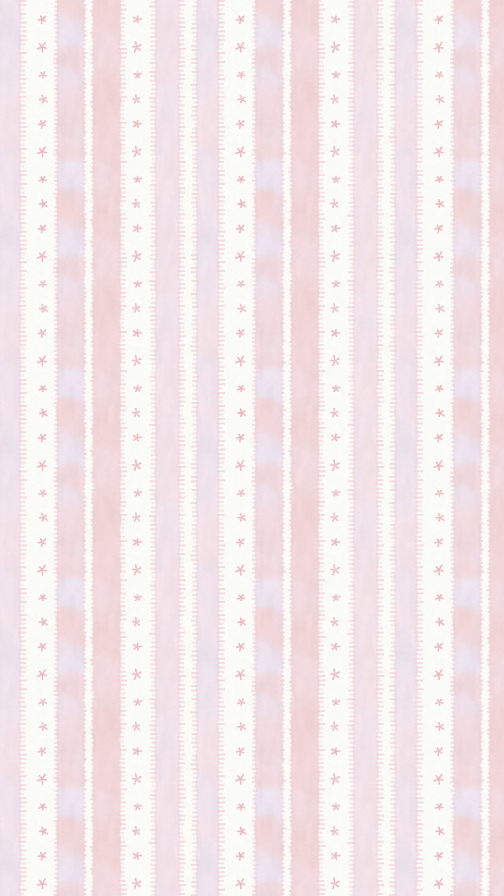
Reproduce this pattern procedurally as a WebGL 2 fragment shader.

```glsl
#version 300 es
precision highp float;
// Watercolor stripes in blush and lavender, with stitched edges and columns of small stars.

uniform vec2 u_resolution;
out vec4 outColor;

// Lengths below are in tiles; one tile is TILE_WIDTH of the canvas width.
const float TILE_WIDTH = 0.3935;
const float ROW = 0.1318;            // spacing of star rows
const float FIRST_STAR = 0.2376;     // first large star, from the top
const float WASH_HEIGHT = 8.0 * ROW; // vertical repeat of the paint
const float STITCH = ROW / 6.0;
const float STITCH_WIDTH = 0.0048;
const float SPOKE_WIDTH = 0.0042;
const float TAU = 6.2831853;

const vec3 PAPER = vec3(0.982, 0.984, 0.968);
const vec3 BLUSH = vec3(0.945, 0.838, 0.845);
const vec3 MAUVE = vec3(0.951, 0.888, 0.910);
const vec3 LAVENDER = vec3(0.925, 0.890, 0.932);
const vec3 THREAD = vec3(0.945, 0.815, 0.835);
const vec3 STAR = vec3(0.925, 0.690, 0.725);

// Each band: centre, half width, left stitch length, right stitch length.
const vec4 BANDS[4] = vec4[4](
    vec4(0.047, 0.059, 0.022, 0.026),
    vec4(0.356, 0.071, 0.012, 0.009),
    vec4(0.538, 0.071, 0.008, 0.026),
    vec4(0.844, 0.064, 0.024, 0.024));

float hash(vec2 p) {
    vec3 q = fract(vec3(p.xyx) * vec3(0.1031, 0.1030, 0.0973));
    q += dot(q, q.yzx + 33.33);
    return fract((q.x + q.y) * q.z);
}

// Soft cellular noise that wraps every `period` cells: blurred random blots.
float blots(vec2 p, vec2 period) {
    vec2 cell = floor(p);
    float total = 0.0, weight = 0.0;
    for (int j = -1; j <= 1; j++)
    for (int i = -1; i <= 1; i++) {
        vec2 c = cell + vec2(i, j);
        vec2 id = mod(c, period);
        vec2 site = c + vec2(hash(id + 3.1), hash(id + 17.7));
        float w = exp(-5.0 * dot(p - site, p - site));
        total += w * hash(id + 41.3);
        weight += w;
    }
    return total / max(weight, 1e-5);
}

float wrapOffset(float x) { return fract(x + 0.5) - 0.5; }

// Coverage of a five-spoked star with a slightly irregular outline.
float starMask(vec2 p, float radius, float turn, float px) {
    float sector = TAU / 5.0;
    float angle = atan(p.y, p.x) + turn;
    float spoke = floor(angle / sector + 0.5);
    float a = angle - spoke * sector;
    vec2 q = length(p) * vec2(cos(a), sin(a));
    float reach = radius * (0.86 + 0.14 * sin(spoke * 2.0 * sector + turn * 4.0));
    q.x -= clamp(q.x, 0.0, reach);
    return 1.0 - smoothstep(-0.6 * px, 0.6 * px, length(q) - SPOKE_WIDTH);
}

void main() {
    float scale = 1.0 / (u_resolution.x * TILE_WIDTH);
    vec2 p = vec2(gl_FragCoord.x, u_resolution.y - gl_FragCoord.y) * scale;
    float px = scale;
    float x = fract(p.x);
    float v = p.y / WASH_HEIGHT;

    // Paint layers: broad washes, vertical brush streaks, fine grain
    float wash = blots(vec2(x * 7.0, v * 10.0), vec2(7.0, 10.0));
    float streak = blots(vec2(x * 40.0, v * 12.0), vec2(40.0, 12.0));
    float grain = blots(vec2(x * 64.0, v * 68.0), vec2(64.0, 68.0));
    float tide = 0.5 + 0.5 * sin(TAU * v * 2.0 + 1.2 + 0.8 * sin(TAU * v));
    vec3 color = PAPER + 0.012 * (grain - 0.5);

    // Painted bands with stitched edges
    for (int i = 0; i < 4; i++) {
        vec4 band = BANDS[i];
        float dx = wrapOffset(p.x - band.x);
        float wobble = 0.002 * sin(TAU * v * 9.0 + float(i)) + 0.005 * (grain - 0.5);
        float edge = abs(dx) - band.y + wobble;
        float bloom = clamp(0.5 + 1.3 * (wash - 0.5) + 0.5 * (tide - 0.5), 0.0, 1.0);
        vec3 paint = i == 0 ? mix(LAVENDER, MAUVE, 0.2 + 0.8 * bloom)
                   : i == 1 ? mix(LAVENDER, BLUSH, bloom)
                   : i == 2 ? mix(MAUVE, BLUSH, 0.65 + 0.5 * bloom)
                   : mix(MAUVE, LAVENDER, 0.35 * bloom);
        paint += 0.026 * (streak - 0.5) + 0.012 * (grain - 0.5);
        float soft = 0.004 + px * 0.5;
        color = mix(color, paint, 1.0 - smoothstep(-soft, soft, edge));

        float side = step(0.0, dx);
        float tick = p.y / STITCH + 0.3 * side;
        float luck = hash(vec2(mod(floor(tick), 48.0), float(i) * 2.0 + side));
        float reach = mix(band.z, band.w, side) * (0.65 + 0.5 * luck);
        float across = abs(fract(tick) - 0.5) * STITCH - STITCH_WIDTH;
        float along = max(edge - reach, -edge - 0.012);
        float thread = 1.0 - smoothstep(-0.6 * px, 0.6 * px, max(across, along));
        color = mix(color, THREAD, thread * (0.4 + 0.4 * luck));
    }

    // Star columns: every fourth row holds a large star
    float row = floor((p.y - FIRST_STAR) / ROW + 0.5);
    float kind = mod(row, 4.0);
    for (int k = 0; k < 2; k++) {
        vec2 seed = vec2(kind, float(k) + 5.0);
        vec2 center = vec2(k == 0 ? 0.216 : 0.691, FIRST_STAR + row * ROW);
        vec2 jitter = 0.008 * vec2(hash(seed) - 0.5, sin(kind * TAU / 4.0));
        vec2 d = vec2(wrapOffset(p.x - center.x), p.y - center.y) - jitter;
        float radius = kind < 0.5 ? 0.027 : kind < 1.5 ? 0.019 : 0.022;
        float ink = starMask(d, radius, TAU * hash(seed + 9.0), px);
        color = mix(color, STAR, ink * (0.65 + 0.35 * grain));
    }
    outColor = vec4(color, 1.0);
}
```
